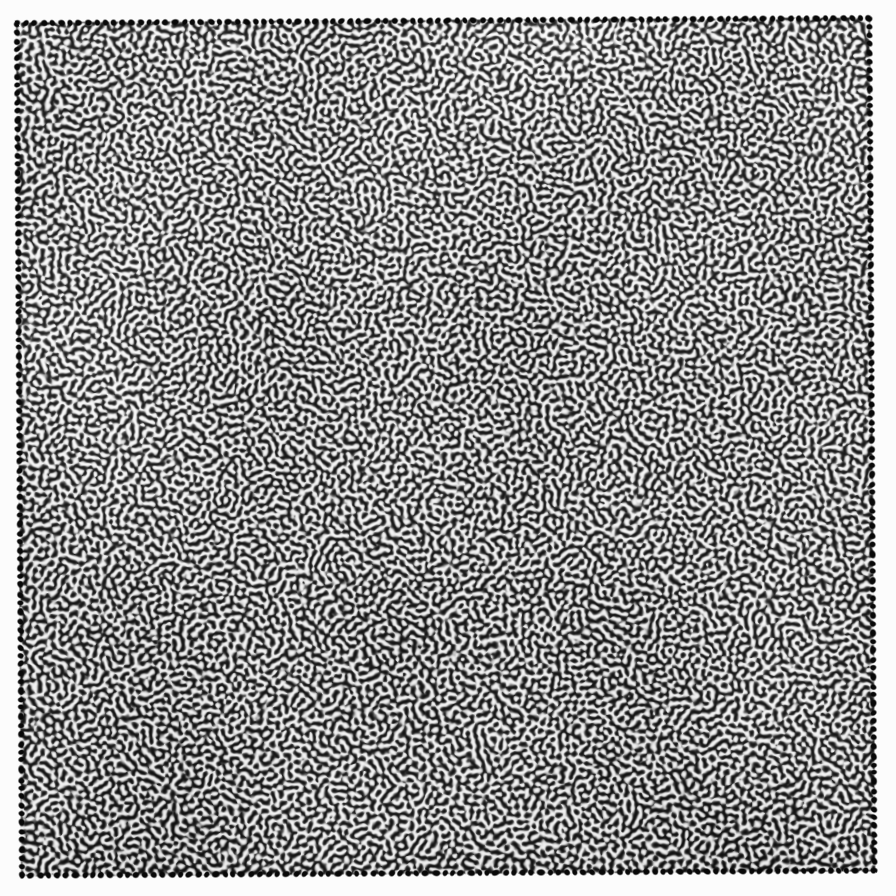
Give the GLSL for this texture, as a Shadertoy shader.

```glsl
// Fine black and white labyrinth grain in a slightly tilted square with beaded edges.

const float TAU = 6.2831853;
const float PAPER = 0.99;
const float INK = 0.03;
const float WAVES = 111.0;      // stripe periods across the canvas
const float HALF_SIDE = 0.479;  // half the side of the printed square
const float TILT = 0.006;       // rotation in radians

// Three random values in 0..1 for a lattice cell
vec3 hash3(ivec2 cell, uint seed) {
    uvec3 v = uvec3(uvec2(cell), seed) * 1664525u + 1013904223u;
    v.x += v.y * v.z; v.y += v.z * v.x; v.z += v.x * v.y;
    v ^= v >> 16u;
    v.x += v.y * v.z; v.y += v.z * v.x; v.z += v.x * v.y;
    return vec3(v >> 8u) / 16777216.0;
}

vec2 direction(float turn) {
    return vec2(cos(TAU * turn), sin(TAU * turn));
}

// Slope of one lattice corner of the gradient noise
float cornerSlope(ivec2 cell, ivec2 corner, vec2 f) {
    return dot(direction(hash3(cell + corner, 9u).x), f - vec2(corner));
}

float gradientNoise(vec2 p) {
    ivec2 cell = ivec2(floor(p));
    vec2 f = fract(p);
    vec2 u = f * f * f * (f * (f * 6.0 - 15.0) + 10.0);
    float low = mix(cornerSlope(cell, ivec2(0, 0), f), cornerSlope(cell, ivec2(1, 0), f), u.x);
    float high = mix(cornerSlope(cell, ivec2(0, 1), f), cornerSlope(cell, ivec2(1, 1), f), u.x);
    return mix(low, high, u.y);
}

// Scattered wave packets in random directions, divided by their local
// amplitude so that the stripes keep an even contrast; result in -1..1
float labyrinth(vec2 p, float wavesPerCell) {
    ivec2 cell = ivec2(floor(p));
    vec3 sum = vec3(0.0);  // height and its two scaled slopes
    for (int y = -2; y <= 2; y++)
    for (int x = -2; x <= 2; x++)
    for (uint k = 0u; k < 2u; k++) {
        ivec2 id = cell + ivec2(x, y);
        vec2 offset = p - vec2(id) - hash3(id, k).xy;
        vec3 wave = hash3(id, k + 4u);
        vec2 heading = direction(wave.x);
        float window = max(0.0, 1.0 - dot(offset, offset) / 4.0);
        float phase = TAU * (wavesPerCell * dot(heading, offset) + wave.y);
        sum += window * window * window * vec3(cos(phase), heading * sin(phase));
    }
    return sum.x / sqrt(dot(sum, sum) + 0.12);
}

float boxDistance(vec2 p, float halfSide) {
    vec2 q = abs(p) - halfSide;
    return length(max(q, 0.0)) + min(max(q.x, q.y), 0.0);
}

// Coverage of the row of round dots that follows the border
float beads(vec2 p, float edge, float pitch, float radius) {
    float along = abs(p.x) > abs(p.y) ? p.y : p.x;
    along += 0.005 * gradientNoise(p * 50.0);
    float across = (fract(along / pitch) - 0.5) * pitch;
    float d = length(vec2(across, edge + radius)) - radius;
    return 1.0 - smoothstep(-0.0012, 0.0012, d);
}

void mainImage(out vec4 fragColor, in vec2 fragCoord) {
    vec2 size = iResolution.xy;
    vec2 uv = (fragCoord - 0.5 * size) / min(size.x, size.y) + 0.5;
    vec2 p = uv - vec2(0.4974, 0.5013);
    p = mat2(cos(TILT), -sin(TILT), sin(TILT), cos(TILT)) * p;

    // Labyrinth grain with a faint drift of tone, lighter towards the top
    float wavesPerCell = 0.85;
    float grain = labyrinth(uv * WAVES / wavesPerCell, wavesPerCell);
    float drift = 0.22 * p.y + 0.16 * gradientNoise(uv * 4.0 + 3.0);
    float tone = mix(INK, PAPER, smoothstep(-1.42, 1.29, grain + drift));

    // Paper margin and beaded outline
    float edge = boxDistance(p, HALF_SIDE);
    tone = mix(tone, PAPER, smoothstep(-0.004, -0.001, edge));
    tone = mix(tone, INK, beads(p, edge, 0.0098, 0.0033));

    fragColor = vec4(vec3(tone), 1.0);
}
```
